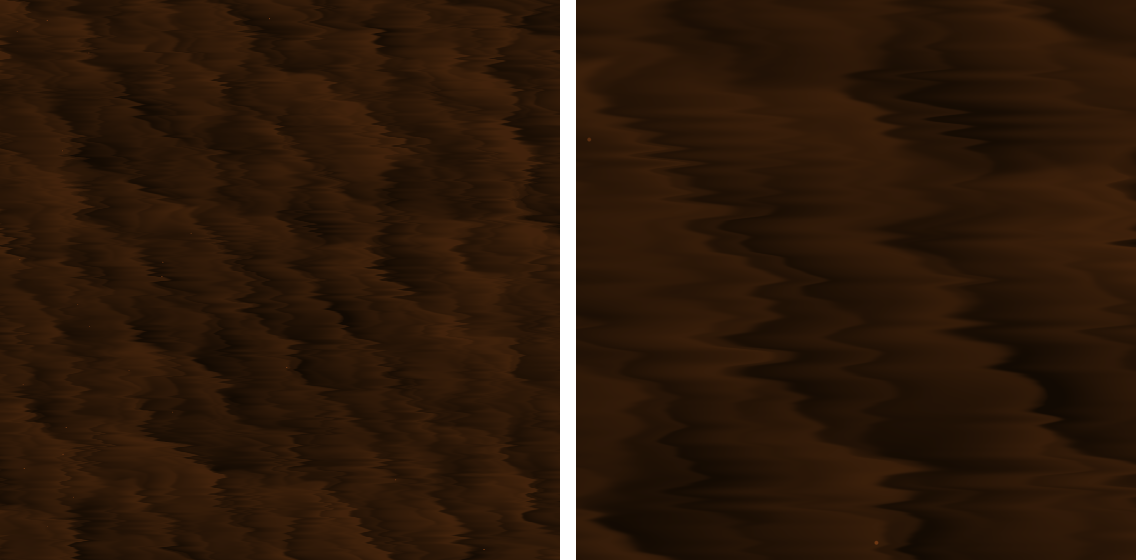
Left, the full canvas; right, a detail of the centre.
Write a three.js fragment shader that draws this texture.

```glsl
varying vec2 vUv;

#define DARK vec3(0.070, 0.038, 0.010)
#define LIGHT vec3(0.245, 0.130, 0.044)
#define SPECK vec3(0.46, 0.23, 0.08)
#define LUMPS vec2(7.5, 11.0)
#define ROWS 230.0
#define JAG 0.062
#define EDGE 22.0
#define LIT_DIR vec2(0.80, 0.48)
#define SPECK_GRID 40.0
#define SPECK_RADIUS 0.0016

vec2 hash2(vec2 p) {
  vec3 q = fract(p.xyx * vec3(0.1031, 0.1030, 0.0973));
  q += dot(q, q.yzx + 33.33);
  return fract((q.xx + q.yz) * q.zy);
}

float valueNoise(vec2 p) {
  vec2 cell = floor(p);
  vec2 f = smoothstep(0.0, 1.0, fract(p));
  float low = mix(hash2(cell).x, hash2(cell + vec2(1.0, 0.0)).x, f.x);
  float high = mix(hash2(cell + vec2(0.0, 1.0)).x, hash2(cell + 1.0).x, f.x);
  return mix(low, high, f.y);
}

// Sideways slip of thin rows, which frays the lump edges
float rowSlip(vec2 p) {
  float thin = valueNoise(vec2(p.x * 7.0, p.y * ROWS));
  float thick = valueNoise(vec2(p.x * 5.0 + 31.0, p.y * ROWS * 0.4));
  return JAG * (0.6 * thin + 0.5 * thick - 0.55);
}

// Soft-edged cellular noise: each lump brightens toward its upper right
float lumps(vec2 p, float sharpness) {
  vec2 cell = floor(p);
  float total = 0.0;
  float weights = 0.0;
  for (int j = -1; j <= 1; j++) {
    for (int i = -1; i <= 1; i++) {
      vec2 id = cell + vec2(float(i), float(j));
      vec2 rnd = hash2(id + 50.0);
      vec2 away = p - id - 0.12 - 0.76 * rnd;
      float tone = dot(away, LIT_DIR) + 0.4 * (hash2(id + 91.0).x - 0.5);
      float weight = exp(-sharpness * dot(away, away));
      total += weight * tone;
      weights += weight;
    }
  }
  return total / max(weights, 1e-6);
}

// Sparse glints, denser along the left side
float specks(vec2 p) {
  vec2 id = floor(p * SPECK_GRID);
  vec2 center = (id + 0.2 + 0.6 * hash2(id + 7.0)) / SPECK_GRID;
  vec2 rnd = hash2(id + 173.0);
  float density = mix(0.045, 0.007, smoothstep(0.05, 0.4, p.x));
  float dotMask = 1.0 - smoothstep(0.4, 1.0, length(p - center) / SPECK_RADIUS);
  return dotMask * step(rnd.x, density) * (0.4 + 0.6 * rnd.y);
}

void main() {
  // Frayed and gently bent coordinates
  vec2 p = vUv;
  p.x += rowSlip(vUv);
  p += 0.010 * sin(p.yx * vec2(43.0, 37.0) + 3.0 * sin(p * 17.0));
  p.y += 0.25 * p.x;

  // Broad lumps, small lumps and slow drift
  float tone = 0.61;
  tone += 0.58 * lumps(p * LUMPS, EDGE);
  tone += 0.30 * lumps(p * LUMPS * 2.1 + 13.0, EDGE * 0.6);
  tone += 0.24 * (valueNoise(p * vec2(5.0, 8.0) + 5.0) - 0.5);
  tone += 0.05 * (valueNoise(p * vec2(24.0, 90.0)) - 0.5);

  vec3 color = mix(DARK, LIGHT, clamp(tone, 0.0, 1.05));
  color = mix(color, SPECK, specks(vUv));
  gl_FragColor = vec4(color, 1.0);
}
```
